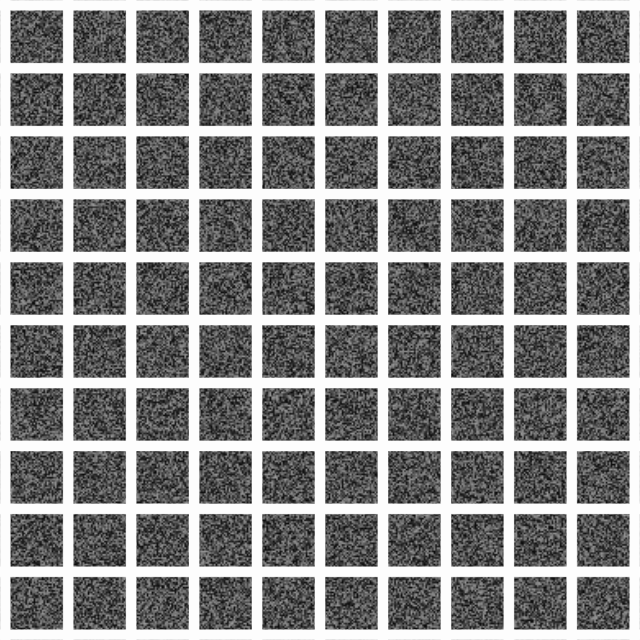
This pattern is drawn by a Shadertoy shader. Its source:

```glsl
const float TILES = 10.0;           // repeats across and down
const float TILE_SIZE = 5.0;        // tile side, in gap widths
const float GAP = 1.0;              // white line width
const float GRAINS_PER_TILE = 32.0; // noise cells along a tile side
const float EDGE_SOFTNESS = 1.3;    // edge blend, in pixels
const float GRAIN_DARK = 0.03;
const float GRAIN_LIGHT = 0.59;
const vec3 GROUT = vec3(0.992);

// Integer hash of a lattice point, 0 to 1
float hash(ivec2 cell) {
    uvec2 q = uvec2(cell) * uvec2(1597334677u, 3812015801u);
    uint h = (q.x ^ q.y) * 1597334677u;
    h = (h ^ (h >> 15)) * 2246822519u;
    h ^= h >> 13;
    return float(h >> 8) / 16777216.0;
}

// Bilinear value noise
float grain(vec2 p) {
    ivec2 cell = ivec2(floor(p));
    vec2 f = fract(p);
    float low = mix(hash(cell), hash(cell + ivec2(1, 0)), f.x);
    float high = mix(hash(cell + ivec2(0, 1)), hash(cell + ivec2(1, 1)), f.x);
    return mix(low, high, f.y);
}

void mainImage(out vec4 fragColor, in vec2 fragCoord) {
    float pitch = TILE_SIZE + GAP;
    float span = TILES * pitch + GAP;
    vec2 p = fragCoord / iResolution.xy * span;
    vec2 pixel = span / iResolution.xy;

    // Square tiles with an equal gap around the border
    vec2 local = mod(p - 0.5 * GAP, pitch) - 0.5 * pitch;
    vec2 inside = 0.5 * TILE_SIZE - abs(local);
    vec2 coverage = clamp(0.5 + inside / (EDGE_SOFTNESS * pixel), 0.0, 1.0);
    float tile = coverage.x * coverage.y;

    // Fine grey grain, different in every tile
    float shade = mix(GRAIN_DARK, GRAIN_LIGHT, grain(p * GRAINS_PER_TILE / TILE_SIZE));

    fragColor = vec4(mix(GROUT, vec3(shade), tile), 1.0);
}
```
